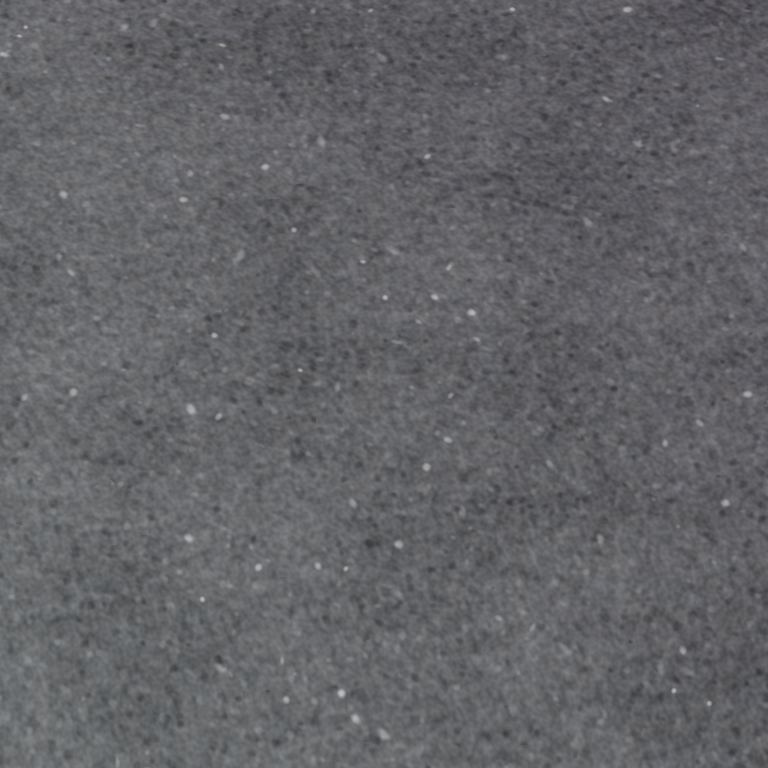
This texture is drawn by a Shadertoy shader. Its source:

```glsl
#define BASE_LIGHT 0.431
#define FADE vec2(0.040, 0.034)
#define FORESHORTEN 0.32
#define PATCH_AMOUNT 0.050
#define MOTTLE_AMOUNT 0.055
#define GRAIN_AMOUNT 0.085
#define DUST_AMOUNT 0.060
#define PIT_DEPTH 0.085
#define CHIP_LIGHT 0.090
#define SPARK_LIGHT 0.300

// Two random values in 0..1 for each integer cell
vec2 hash2(vec2 cell) {
    uvec2 v = uvec2(ivec2(cell)) * 1664525u + 1013904223u;
    v.x += v.y * 1664525u;
    v.y += v.x * 1664525u;
    v ^= v >> 16u;
    v.x += v.y * 1664525u;
    v.y += v.x * 1664525u;
    v ^= v >> 16u;
    return vec2(v & 65535u) / 65535.0;
}

float cornerSlope(vec2 cell, vec2 offset) {
    float angle = 6.2832 * hash2(cell).x;
    return dot(vec2(cos(angle), sin(angle)), offset);
}

float gradientNoise(vec2 p) {
    vec2 i = floor(p), f = p - i;
    vec2 u = f * f * f * (f * (f * 6.0 - 15.0) + 10.0);
    vec2 e = vec2(0.0, 1.0);
    float low = mix(cornerSlope(i, f), cornerSlope(i + e.yx, f - e.yx), u.x);
    float high = mix(cornerSlope(i + e.xy, f - e.xy), cornerSlope(i + e.yy, f - e.yy), u.x);
    return mix(low, high, u.y);
}

mat2 rotation(float angle) {
    float c = cos(angle), s = sin(angle);
    return mat2(c, -s, s, c);
}

// Soft elongated specks on a jittered grid; share is the filled part of cells
float flecks(vec2 p, float cells, float share, float radius, float seed) {
    vec2 home = floor(p * cells);
    float cover = 0.0;
    for (int y = -1; y <= 1; y++)
    for (int x = -1; x <= 1; x++) {
        vec2 cell = home + vec2(x, y);
        vec2 place = hash2(cell + seed);
        vec2 kind = hash2(cell + seed + 311.0);
        vec2 form = hash2(cell + seed + 727.0);
        vec2 d = rotation(0.4 + 1.8 * (form.x - 0.5)) * (p - (cell + place) / cells);
        d.y *= mix(0.45, 0.9, form.y);
        float size = radius * mix(0.6, 1.2, kind.y);
        float speck = 1.0 - smoothstep(0.25, 1.25, length(d) / size);
        cover = max(cover, speck * step(kind.x, share) * mix(0.4, 1.0, form.y));
    }
    return cover;
}

void mainImage(out vec4 fragColor, in vec2 fragCoord) {
    vec2 uv = fragCoord / iResolution.xy;
    vec2 p = fragCoord / iResolution.y;

    // Ground plane, compressed towards the top
    vec2 ground = vec2(p.x, p.y * (1.0 + FORESHORTEN * p.y));
    vec2 slanted = rotation(0.35) * ground;

    // Broad light and worn patches
    float patches = gradientNoise(ground * vec2(3.5, 4.5) + 7.0)
                  + 0.6 * gradientNoise(ground * vec2(9.0, 12.0) + 31.0);
    float light = BASE_LIGHT - dot(FADE, uv) + PATCH_AMOUNT * patches;

    // Mottling and fine grain
    light += MOTTLE_AMOUNT * gradientNoise(ground * vec2(34.0, 38.0) + 53.0);
    light += GRAIN_AMOUNT * gradientNoise(slanted * vec2(92.0, 70.0) + 89.0);
    light += DUST_AMOUNT * gradientNoise(slanted * vec2(165.0, 135.0) + 151.0);

    // Dark pits gather in the worn patches, pale chips lie everywhere
    float worn = smoothstep(0.25, -0.35, patches);
    light -= PIT_DEPTH * flecks(ground, 62.0, mix(0.12, 0.42, worn), 0.0062, 17.0);
    light += CHIP_LIGHT * flecks(ground, 58.0, 0.20, 0.0052, 1009.0);
    light += SPARK_LIGHT * flecks(ground, 23.0, 0.12, 0.0056, 2003.0);

    // Cool grey with faint drifts of hue
    float drift = gradientNoise(ground * 26.0 + 211.0);
    vec3 tint = vec3(-0.004, -0.002, 0.012) + vec3(0.008, 0.0, -0.010) * drift;
    tint += vec3(0.005, -0.005, 0.004) * (uv.x + uv.y - 1.0);
    fragColor = vec4(clamp(light + tint, 0.0, 1.0), 1.0);
}
```
